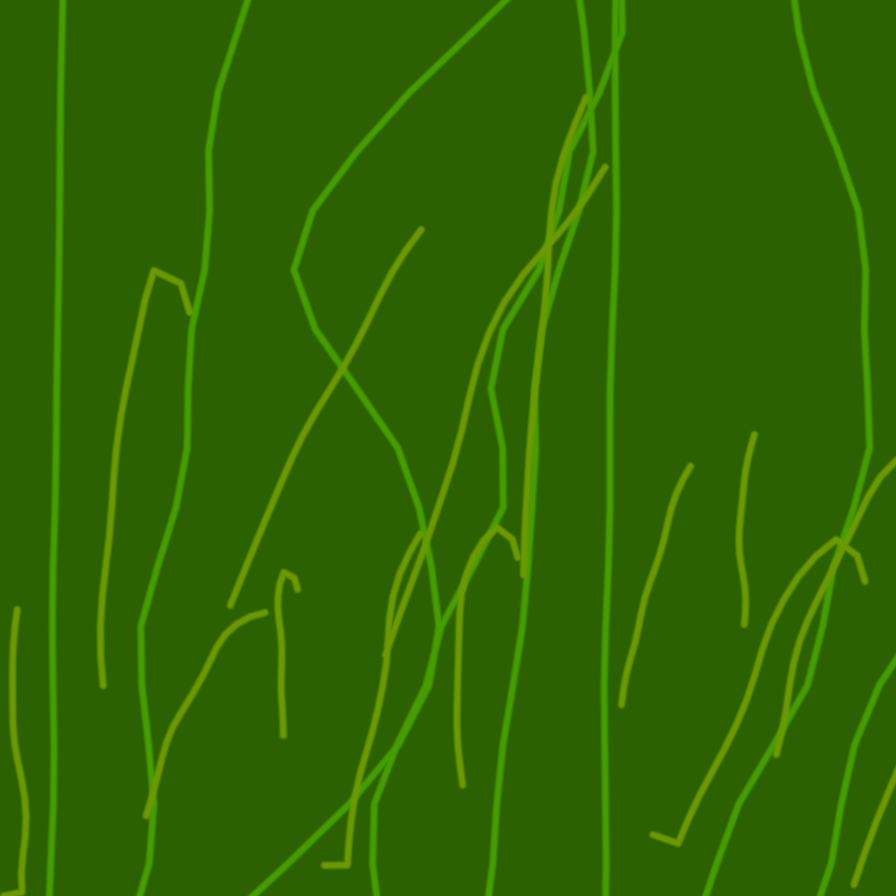
Give the GLSL for this pattern, as a three.js fragment shader.

```glsl
// Tall green stems and shorter, folded olive grass blades on a dark green ground.
varying vec2 vUv;

#define STEMS 8.0
#define BLADES 14.0
#define SEGMENTS 16.0
#define CORE_RADIUS 0.0014
#define EDGE_RADIUS 0.0061
#define STEM_WINDING 0.13
#define BLADE_MIN 0.20
#define BLADE_MAX 0.66
#define GROUND_COLOR vec3(0.17, 0.38, 0.0)
#define STEM_COLOR vec3(0.27, 0.615, 0.0)
#define BLADE_COLOR vec3(0.415, 0.605, 0.0)

const float TAU = 6.28319;

float slopeAt(float n) {
  return 2.0 * fract(sin(n * 127.1 + 3.7) * 43758.5) - 1.0;
}

// One-dimensional gradient noise
float gradientNoise(float x) {
  float cell = floor(x);
  float f = x - cell;
  float u = f * f * f * (f * (f * 6.0 - 15.0) + 10.0);
  return 2.0 * mix(slopeAt(cell) * f, slopeAt(cell + 1.0) * (f - 1.0), u);
}

float segmentDistance(vec2 p, vec2 a, vec2 b) {
  vec2 ab = b - a;
  return length(p - a - ab * clamp(dot(p - a, ab) / dot(ab, ab), 0.0, 1.0));
}

// Stems cross the whole height; every fourth one winds
vec2 stemPoint(float id, float y) {
  float drift = 0.16 - 0.145 * cos(TAU * id / 5.0);
  float x = 0.04 + 0.124 * id + 0.02 * slopeAt(id) + drift * y;
  x += 0.25 * drift * gradientNoise(4.0 * y + 17.3 * id);
  float winds = 1.0 - step(0.5, abs(mod(id, 4.0) - 2.0));
  x += winds * STEM_WINDING * sin(TAU * y * 4.0 / (id + 2.0));
  return vec2(x, y);
}

float stemDistance(vec2 p, float id) {
  float d = 1.0;
  vec2 a = stemPoint(id, -0.03);
  for (float s = 1.0; s <= SEGMENTS; s++) {
    vec2 b = stemPoint(id, mix(-0.03, 1.03, s / SEGMENTS));
    d = min(d, segmentDistance(p, a, b));
    a = b;
  }
  return d;
}

// Angle from vertical along a blade, t from root to tip
float bladeHeading(float id, float t) {
  float lean = mix(-0.2, 0.4, fract(id * 0.29 + 0.1));
  float arching = 1.0 - step(0.5, abs(mod(id, 5.0) - 2.0));
  float folded = 1.0 - step(0.5, abs(mod(id, 3.0) - 1.0));
  float kicked = 1.0 - step(0.5, mod(id, 5.0));
  float heading = lean + mix(0.3, 1.1, arching) * t * t;
  heading += 0.3 * gradientNoise(3.0 * t + 11.7 * id);
  heading = mix(heading, 2.85, folded * smoothstep(0.80, 0.92, t));
  return heading + 1.5 * kicked * step(t, 0.5 / SEGMENTS);
}

float bladeDistance(vec2 p, float id) {
  float stride = mix(BLADE_MIN, BLADE_MAX, fract(id * 0.43 + 0.3)) / SEGMENTS;
  vec2 a = vec2((id + 0.4) / BLADES + 0.03 * slopeAt(id + 40.0),
                0.38 * fract(id * 0.618));
  float d = 1.0;
  for (float s = 0.0; s < SEGMENTS; s++) {
    float heading = bladeHeading(id, s / SEGMENTS);
    vec2 b = a + stride * vec2(sin(heading), cos(heading));
    d = min(d, segmentDistance(p, a, b));
    a = b;
  }
  return d;
}

float softStroke(float d) {
  return 1.0 - smoothstep(CORE_RADIUS, EDGE_RADIUS, d);
}

void main() {
  float stems = 1.0;
  for (float i = 0.0; i < STEMS; i++) stems = min(stems, stemDistance(vUv, i));

  float blades = 1.0;
  for (float i = 0.0; i < BLADES; i++) blades = min(blades, bladeDistance(vUv, i));

  // Blades lie over stems
  vec3 color = mix(GROUND_COLOR, STEM_COLOR, softStroke(stems));
  color = mix(color, BLADE_COLOR, softStroke(blades));
  gl_FragColor = vec4(color, 1.0);
}
```
